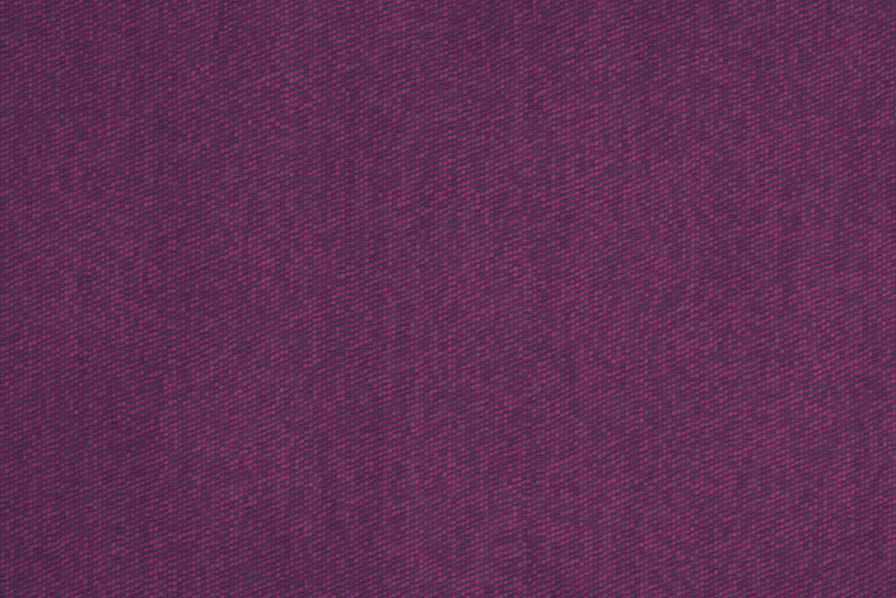
A Shadertoy shader for this texture:

```glsl
// Fine plum twill cloth: crimson warp floats step up to the right over slate weft.
// Each warp column shifts the float phase by a third, so floats join into diagonal ribs;
// hashes vary the stitches, gradient noise adds fuzz and streaks, loose fibres lie on top.

const float WARPS = 192.0;        // warp threads across the canvas
const float FLOAT_ROWS = 102.0;   // twill repeats down the canvas
const float TWILL_STEP = 1.0 / 3.0;
const int SAMPLES = 3;            // supersampling per axis
const int FIBRES = 26;

const vec3 CRIMSON = vec3(0.495, 0.175, 0.375);
const vec3 SLATE   = vec3(0.295, 0.215, 0.305);
const vec3 GAP     = vec3(0.205, 0.14, 0.205);
const vec3 LINT    = vec3(0.52, 0.36, 0.48);

float hash(vec2 p) {
    vec3 q = fract(vec3(p.xyx) * vec3(0.1031, 0.1030, 0.0973));
    q += dot(q, q.yzx + 33.33);
    return fract((q.x + q.y) * q.z);
}

vec2 gradientAt(vec2 cell) {
    float angle = 6.2832 * hash(cell + 17.0);
    return vec2(cos(angle), sin(angle));
}

// Gradient noise, about -0.7 to 0.7
float gradientNoise(vec2 p) {
    vec2 i = floor(p), f = fract(p);
    vec2 u = f * f * f * (f * (f * 6.0 - 15.0) + 10.0);
    float a = dot(gradientAt(i), f);
    float b = dot(gradientAt(i + vec2(1, 0)), f - vec2(1, 0));
    float c = dot(gradientAt(i + vec2(0, 1)), f - vec2(0, 1));
    float d = dot(gradientAt(i + vec2(1, 1)), f - vec2(1, 1));
    return mix(mix(a, b, u.x), mix(c, d, u.x), u.y);
}

// Colour of the interlaced threads at a point of the unit canvas
vec3 twill(vec2 uv, vec2 bend) {
    float column = uv.x * WARPS + bend.x;
    float thread = floor(column);
    float across = fract(column) - 0.5;

    // Each float leans along the rib, leaving only a small step between threads
    float wobble = 0.2 * (hash(vec2(thread, 3.0)) - 0.5);
    float lean = 0.6 * TWILL_STEP * across;
    float phase = uv.y * FLOAT_ROWS + bend.y - thread * TWILL_STEP - lean + wobble;
    float stitch = floor(phase);
    float along = fract(phase) - 0.5;
    float chance = hash(vec2(thread, stitch + 400.0));

    // Slate weft with a dark furrow on either side
    float weftLight = 0.5 - 0.5 * cos(12.5664 * (abs(along) - 0.25));
    vec3 colour = mix(GAP, SLATE, 0.35 + 0.65 * weftLight);
    colour *= 0.9 + 0.2 * hash(vec2(stitch, thread + 90.0));

    // Soft crimson warp float
    float halfLength = 0.3 + 0.1 * (chance - 0.5);
    float radius = length(vec2(across / 0.68, along / halfLength));
    float cover = 1.0 - smoothstep(0.55, 1.3, radius);
    vec3 yarn = CRIMSON * (0.88 + 0.24 * chance) * (1.04 - 0.4 * across * across);
    return mix(colour, yarn, cover);
}

// Slow shade changes and irregular vertical thread streaks
float clothShade(vec2 uv) {
    float streaks = gradientNoise(vec2(uv.x * 70.0, uv.y * 2.5));
    float bands = gradientNoise(vec2(uv.x * 14.0 + 9.0, uv.y * 1.2));
    float blotches = gradientNoise(uv * vec2(5.0, 3.5) + 31.0);
    vec2 fromCentre = uv - vec2(0.57, 0.48);
    return 1.02 + 0.07 * streaks + 0.05 * bands + 0.05 * blotches
         + 0.07 * (uv.x - 0.5) - 0.16 * dot(fromCentre, fromCentre);
}

float segmentDistance(vec2 p, vec2 a, vec2 b) {
    vec2 ab = b - a;
    return length(p - a - ab * clamp(dot(p - a, ab) / dot(ab, ab), 0.0, 1.0));
}

// Coverage of short stray fibres; p is in canvas heights
float fibres(vec2 p, float aspect, float pixel) {
    float cover = 0.0;
    for (int i = 0; i < FIBRES; i++) {
        float id = float(i) + 1.0;
        vec2 start = vec2(hash(vec2(id, 5.0)) * aspect, hash(vec2(id, 8.0)));
        float angle = 6.2832 * hash(vec2(id, 13.0));
        float reach = mix(0.003, 0.012, hash(vec2(id, 21.0)));
        vec2 end = start + reach * vec2(cos(angle), sin(angle));
        float dist = segmentDistance(p, start, end);
        float line = 1.0 - smoothstep(0.0004, 0.0012 + pixel, dist);
        cover = max(cover, line * mix(0.12, 0.45, hash(vec2(id, 34.0))));
    }
    return cover;
}

void mainImage(out vec4 fragColor, in vec2 fragCoord) {
    vec2 uv = fragCoord / iResolution.xy;
    float aspect = iResolution.x / iResolution.y;

    // Gentle bending of the thread grid, with small local irregularities
    vec2 bend = vec2(gradientNoise(uv * vec2(5.0, 3.0)),
                     gradientNoise(uv * vec2(7.0, 5.0) + 50.0)) * vec2(0.8, 1.1);
    bend.y += 0.22 * gradientNoise(uv * vec2(90.0, 60.0) + 11.0);

    vec3 colour = vec3(0.0);
    for (int j = 0; j < SAMPLES; j++)
        for (int i = 0; i < SAMPLES; i++) {
            vec2 offset = (vec2(i, j) + 0.5) / float(SAMPLES) - 0.5;
            colour += twill((fragCoord + offset) / iResolution.xy, bend);
        }
    float fuzz = gradientNoise(uv * vec2(260.0, 175.0) + 70.0);
    colour *= (clothShade(uv) + 0.1 * fuzz) / float(SAMPLES * SAMPLES);

    float lint = fibres(uv * vec2(aspect, 1.0), aspect, 1.0 / iResolution.y);
    fragColor = vec4(mix(colour, LINT, lint), 1.0);
}
```
